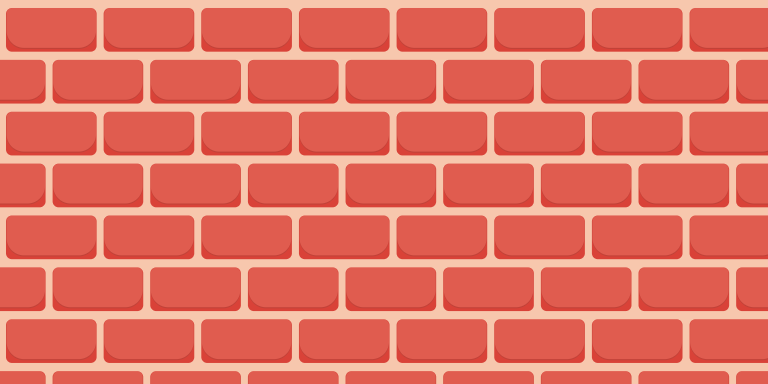
Give the GLSL for this pattern, as a WebGL 2 fragment shader.

```glsl
#version 300 es
precision highp float;
// Draws a running-bond wall of rounded red bricks with a shaded lower lip on pale mortar.

uniform vec2 u_resolution;
out vec4 fragColor;

// Lengths are fractions of the canvas height.
const vec2 PITCH = vec2(0.2543, 0.1351);         // spacing of bricks and rows
const vec2 FIRST_CENTRE = vec2(0.1336, 0.0777);  // from the top left corner
const float ROW_SHIFT = 0.1214;                  // sideways step of odd rows
const vec2 BRICK_HALF = vec2(0.1180, 0.0569);
const float CORNER_RADIUS = 0.0156;
const float FACE_LOWER_RADIUS = 0.0456;
const float FACE_SIDE_INSET = 0.0014;
const float LIP_HEIGHT = 0.0100;
const float SHADOW_DROP = 0.0030;

const vec3 MORTAR = vec3(0.97, 0.78, 0.68);
const vec3 FACE = vec3(0.88, 0.36, 0.31);
const vec3 LIP = vec3(0.85, 0.26, 0.22);
const vec3 SHADOW = vec3(0.76, 0.26, 0.22);

// Signed distance to a box with separate upper and lower corner radii.
float roundedBox(vec2 p, vec2 halfSize, float upperRadius, float lowerRadius) {
    float radius = p.y > 0.0 ? upperRadius : lowerRadius;
    vec2 q = abs(p) - halfSize + radius;
    return length(max(q, 0.0)) + min(max(q.x, q.y), 0.0) - radius;
}

float coverage(float dist, float pixel) {
    return clamp(0.5 - dist / pixel, 0.0, 1.0);
}

void main() {
    float pixel = 1.0 / u_resolution.y;
    vec2 uv = gl_FragCoord.xy * pixel;

    // Rows are counted from the top; local y points up.
    vec2 grid = vec2(uv.x, 1.0 - uv.y) - FIRST_CENTRE;
    float row = floor(grid.y / PITCH.y + 0.5);
    grid.x -= ROW_SHIFT * mod(row, 2.0);
    vec2 local = (fract(grid / PITCH + 0.5) - 0.5) * PITCH;
    local.y = -local.y;

    // The face meets the top of the brick and leaves a lip below.
    vec2 faceHalf = BRICK_HALF - vec2(FACE_SIDE_INSET, 0.5 * LIP_HEIGHT);
    vec2 facePoint = local - vec2(0.0, 0.5 * LIP_HEIGHT);
    vec2 shadowPoint = facePoint + vec2(0.0, SHADOW_DROP);

    float brick = coverage(roundedBox(local, BRICK_HALF, CORNER_RADIUS, CORNER_RADIUS), pixel);
    float face = coverage(roundedBox(facePoint, faceHalf, CORNER_RADIUS, FACE_LOWER_RADIUS), pixel);
    float shadow = coverage(roundedBox(shadowPoint, faceHalf, CORNER_RADIUS, FACE_LOWER_RADIUS), pixel);

    // Layers from back to front.
    vec3 brickColour = mix(LIP, SHADOW, shadow);
    brickColour = mix(brickColour, FACE, face);
    fragColor = vec4(mix(MORTAR, brickColour, brick), 1.0);
}
```
